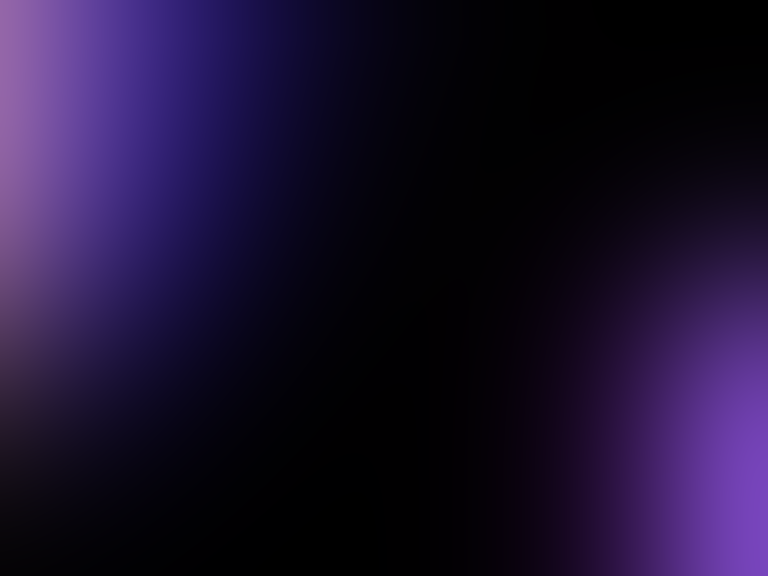
A Shadertoy shader for this background:

```glsl
#define LEFT_COLOR   vec3(0.58, 0.40, 0.66)
#define LEFT_WIDTH   vec3(0.221, 0.215, 0.362)
#define LEFT_CURVE   vec3(1.4, 1.4, 2.35)
#define LEFT_CENTER  0.93
#define LEFT_HEIGHT  0.604
#define LEFT_TAPER   0.4
#define RIGHT_COLOR  vec3(0.47, 0.27, 0.74)
#define RIGHT_WIDTH  vec3(0.202, 0.176, 0.198)
#define RIGHT_CURVE  vec3(1.9, 2.0, 1.9)
#define RIGHT_CENTER 0.08
#define RIGHT_HEIGHT 0.47
#define EDGE_CURVE   2.95

// Falloff away from a side edge, with its own reach and curve per channel
vec3 sideFalloff(float dist, vec3 width, vec3 curve) {
    return exp(-pow(vec3(max(dist, 0.0)) / width, curve));
}

// Soft fade along the side edge, around the height of the glow
float edgeFade(float offset, float height) {
    return exp(-pow(abs(offset) / height, EDGE_CURVE));
}

void mainImage(out vec4 fragColor, in vec2 fragCoord) {
    vec2 uv = fragCoord / iResolution.xy;

    // Upper left glow, narrowing towards the bottom
    float below = LEFT_CENTER - uv.y;
    float taper = 1.0 - LEFT_TAPER * max(below, 0.0);
    vec3 leftGlow = LEFT_COLOR * edgeFade(below, LEFT_HEIGHT)
                  * sideFalloff(uv.x, LEFT_WIDTH * taper, LEFT_CURVE);

    // Lower right glow
    vec3 rightGlow = RIGHT_COLOR * edgeFade(uv.y - RIGHT_CENTER, RIGHT_HEIGHT)
                   * sideFalloff(1.0 - uv.x, RIGHT_WIDTH, RIGHT_CURVE);

    // Both lights add over black
    fragColor = vec4(leftGlow + rightGlow, 1.0);
}
```
